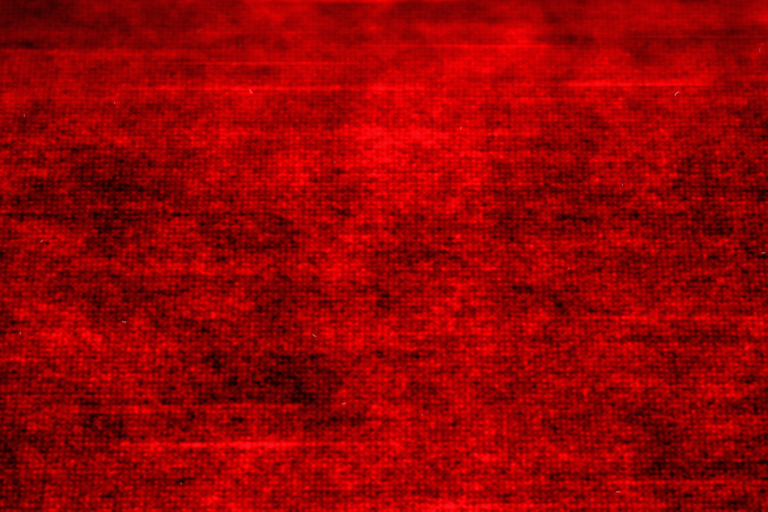
This texture is drawn by a WebGL 1 fragment shader. Its source:

```glsl
precision highp float;
// Worn red woven cloth, softly lit from the top centre, with dark stains and lint.

uniform vec2 u_resolution;

vec2 hash2(vec2 p) {
  p = mod(p, 289.0);
  return fract(sin(vec2(dot(p, vec2(12.7, 31.1)), dot(p, vec2(26.9, 18.3)))) * 4375.85);
}

// Cellular noise: soft light and dark spots scattered one per cell, mean zero.
float spots(vec2 p) {
  vec2 cell = floor(p);
  float sum = 0.0;
  for (int j = -1; j <= 1; j++) {
    for (int i = -1; i <= 1; i++) {
      vec2 id = cell + vec2(float(i), float(j));
      vec2 d = p - id - hash2(id);
      float fall = max(1.0 - dot(d, d), 0.0);
      sum += fall * fall * fall * (2.0 * hash2(id + 57.0).x - 1.0);
    }
  }
  return sum;
}

// Stains: spots of shrinking size, wider than tall.
float stains(vec2 p) {
  float sum = 0.0;
  float gain = 0.15;
  vec2 scale = vec2(4.0, 6.5);
  for (int k = 0; k < 4; k++) {
    sum += gain * spots(p * scale + 19.0 * float(k));
    scale *= 2.1;
    gain *= 0.8;
  }
  return sum;
}

// Warp and weft threads, packed closer towards the top.
float weave(vec2 p) {
  vec2 wobble = vec2(spots(p * vec2(9.0, 30.0)), spots(p * vec2(24.0, 12.0) + 7.0));
  float warp = sin(6.2832 * (p.x - 0.75) * (84.0 + 12.0 * p.y) + 0.9 * wobble.x);
  float weft = sin(6.2832 * p.y * (90.0 + 16.0 * p.y) + 1.2 * wobble.y);
  return 0.045 * warp + 0.045 * weft + 0.035 * warp * weft;
}

// Lint: a few short bent fibres, at most one per cell.
float lint(vec2 p) {
  vec2 id = floor(p * 7.0);
  vec2 pick = hash2(id + 91.0);
  vec2 d = p - (id + 0.2 + 0.6 * hash2(id + 33.0)) / 7.0;
  float angle = 6.2832 * pick.y;
  d = mat2(cos(angle), sin(angle), -sin(angle), cos(angle)) * d;
  d.y += 45.0 * d.x * d.x;
  d.x -= clamp(d.x, -0.005 * pick.y, 0.005 * pick.y);
  float soft = 0.8 / u_resolution.y;
  float body = 1.0 - smoothstep(0.0009 - soft, 0.0014 + soft, length(d));
  return body * step(pick.x, 0.32) * (0.35 + 0.5 * pick.y);
}

void main() {
  vec2 p = gl_FragCoord.xy / u_resolution.y;
  p.x += 0.75 - 0.5 * u_resolution.x / u_resolution.y;

  // Light: bright centre column, brighter upper band, dim sides
  float side = (p.x - 0.8) / 0.52;
  float tone = 0.42 + 0.23 * exp(-side * side);
  tone += 0.15 * smoothstep(0.55, 0.85, p.y) * (1.0 - 0.5 * smoothstep(0.88, 1.0, p.y));
  tone += stains(p);

  // Faded streaks along the threads
  tone += 0.09 * spots(vec2(p.x * 13.0, p.y * 1.3));
  tone += 0.10 * spots(vec2(p.x * 1.6, p.y * 55.0) + 11.0);
  float ridge = max(spots(vec2(p.x * 2.2, p.y * 85.0) + 41.0) - 0.35, 0.0);
  tone += 0.25 * ridge;

  // Pile and threads, out of focus near the top
  float focus = mix(0.25, 1.0, smoothstep(1.0, 0.6, p.y));
  float grain = 0.21 * spots(p * vec2(115.0, 150.0)) + 0.14 * spots(p * vec2(58.0, 92.0) + 5.0);
  tone += focus * (grain + weave(p));

  // Deep red, blushing where overexposed
  float red = clamp(tone, 0.13, 0.97);
  float blush = clamp(tone - 0.93, 0.0, 0.3);
  vec3 color = vec3(red, 0.008 + 0.25 * blush, 0.012 + 0.4 * blush);
  color = mix(color, vec3(0.95, 0.62, 0.62), lint(p) * smoothstep(1.0, 0.75, p.y));
  gl_FragColor = vec4(color, 1.0);
}
```
